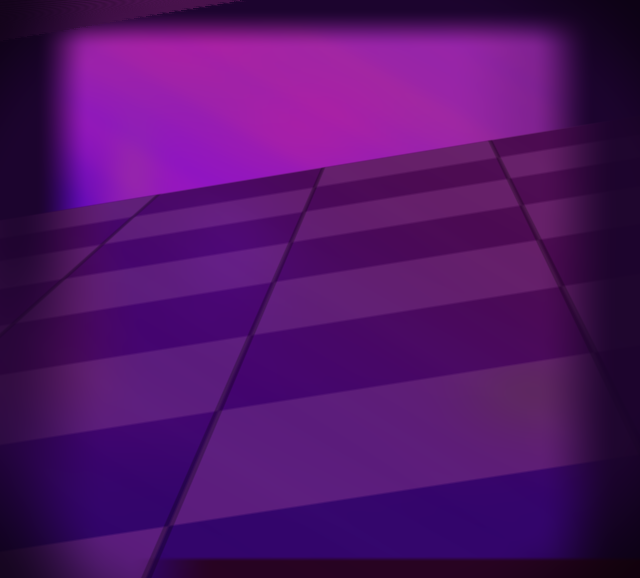
Write a Shadertoy shader that draws this background.

```glsl
// A tilted checkered floor under a glowing magenta wall, framed by a dark blurred vignette.

#define FRAME_COLOR  vec3(0.11, 0.015, 0.18)
#define WALL_LOW     vec3(0.57, 0.08, 0.76)
#define WALL_HIGH    vec3(0.60, 0.15, 0.65)
#define WALL_ROSE    vec3(0.67, 0.12, 0.65)
#define TILE_LIGHT   vec3(0.36, 0.115, 0.49)
#define TILE_DARK    vec3(0.27, 0.02, 0.44)
#define WARM_LIGHT   vec3(0.40, 0.125, 0.41)
#define WARM_DARK    vec3(0.30, 0.045, 0.32)
#define FAR_ROW      7.0
#define GROUT_WIDTH  0.010
#define STREAKS      0.022

// Soft elliptical spot, 1 at its centre.
float glow(vec2 p, vec2 centre, vec2 radius) {
    vec2 d = (p - centre) / radius;
    return exp(-dot(d, d));
}

// Triangle wave, positive in even cells and negative in odd ones.
float cellWave(float x) {
    return 0.25 - abs(fract(x * 0.5 + 0.25) - 0.5);
}

// Layered sines for faint diagonal light streaks.
float streaks(vec2 p) {
    float sum = 0.0, amplitude = 0.5, frequency = 17.0;
    for (int i = 0; i < 4; i++) {
        float bend = 0.7 * sin(p.x * 5.0 + float(i) * 2.1);
        sum += amplitude * sin(dot(p, vec2(0.65, 1.0)) * frequency + bend);
        amplitude *= 0.6;
        frequency *= 1.9;
    }
    return sum;
}

// Canvas position to floor coordinates: x counts columns, y counts rows.
vec2 floorCoords(vec2 p) {
    mat3 floorToCanvas = mat3(0.576, 0.0965, -0.012,
                              0.7943, 1.3073, 1.2475,
                              0.3411, 0.2890, 1.0);
    vec3 q = inverse(floorToCanvas) * vec3(p, 1.0);
    return vec2(q.x, 1.0 + 6.0 * q.y) / vec2(q.z, 1.0) + vec2(0.0, 6.0 * q.y * (1.0 / q.z - 1.0));
}

vec3 wallColor(vec2 p) {
    float rise = smoothstep(0.66, 0.92, p.y + 0.25 * (p.x - 0.3));
    vec3 color = mix(WALL_LOW, WALL_HIGH, rise);
    color = mix(color, WALL_ROSE, 0.8 * glow(p, vec2(0.30, 0.93), vec2(0.16, 0.08)));
    color = mix(color, WALL_ROSE, 0.8 * glow(p, vec2(0.49, 0.79), vec2(0.14, 0.10)));
    color = mix(color, vec3(0.34, 0.03, 0.70), glow(p, vec2(0.07, 0.65), vec2(0.10, 0.09)));
    color = mix(color, vec3(0.58, 0.16, 0.66), 0.7 * glow(p, vec2(0.21, 0.70), vec2(0.04, 0.10)));
    color = mix(color, vec3(0.48, 0.13, 0.54), 0.8 * smoothstep(0.70, 0.86, p.x));
    return color + STREAKS * streaks(p) * vec3(1.0, 0.4, -0.7);
}

vec3 floorColor(vec2 p, vec2 tile, vec2 pixel) {
    // Smoothed checker parity
    vec2 side = clamp(vec2(cellWave(tile.x), cellWave(tile.y)) * 2.0 / pixel, -1.0, 1.0);
    float parity = 0.5 + 0.5 * side.x * side.y;

    // Warm light toward the far and right sides, blue near the viewer
    float warm = smoothstep(0.40, 0.95, 0.55 * p.x + 0.75 * p.y);
    warm = max(warm, 0.8 * smoothstep(0.72, 0.92, p.x) * smoothstep(0.22, 0.40, p.y));
    warm = max(warm, 0.7 * smoothstep(0.24, 0.08, p.x) * smoothstep(0.22, 0.36, p.y));
    vec3 light = mix(TILE_LIGHT, WARM_LIGHT, warm);
    vec3 dark = mix(TILE_DARK, WARM_DARK, warm);
    dark = mix(vec3(0.20, 0.02, 0.42), dark, smoothstep(0.08, 0.36, p.y));
    vec3 color = mix(dark, light, parity);

    // Olive patch on the right, violet haze over the middle
    color = mix(color, vec3(0.35, 0.17, 0.33), 0.6 * parity * glow(p, vec2(0.83, 0.32), vec2(0.10, 0.07)));
    color += vec3(0.02, 0.0, 0.06) * glow(p, vec2(0.36, 0.57), vec2(0.09, 0.12));

    // Dark seams between the columns
    float seam = abs(tile.x - floor(tile.x + 0.5));
    float seamMask = 1.0 - smoothstep(GROUT_WIDTH - 0.5 * pixel.x, GROUT_WIDTH + pixel.x, seam);
    color *= 1.0 - 0.28 * seamMask;
    return color + 0.006 * streaks(p);
}

void mainImage(out vec4 fragColor, in vec2 fragCoord) {
    vec2 p = fragCoord / iResolution.xy;
    vec2 tile = floorCoords(p);
    vec2 pixel = max(fwidth(tile), vec2(1e-4));

    // Wall glow fades into the frame on three sides
    float wallMask = smoothstep(0.055, 0.14, p.x) * (1.0 - smoothstep(0.83, 0.93, p.x));
    wallMask *= 1.0 - smoothstep(0.915, 0.985, p.y);
    vec3 wall = mix(FRAME_COLOR, wallColor(p), wallMask);

    // Floor keeps a faint trace of its tiles in the left margin
    float floorMask = mix(0.35, 1.0, smoothstep(0.0, 0.17, p.x));
    floorMask *= 1.0 - 0.92 * smoothstep(0.84, 0.965, p.x);
    floorMask *= 1.0 - 0.7 * glow(p, vec2(0.03, 0.62), vec2(0.06, 0.16));
    vec3 ground = mix(FRAME_COLOR * 0.9, floorColor(p, tile, pixel), floorMask);

    float beyond = smoothstep(-pixel.y, pixel.y, tile.y - FAR_ROW);
    vec3 color = mix(ground, wall, beyond);

    // Brown strip along the bottom edge
    float strip = (1.0 - smoothstep(0.028, 0.038, p.y)) * smoothstep(0.20, 0.34, p.x);
    color = mix(color, vec3(0.15, 0.012, 0.10), 0.9 * strip);

    // Darkened corners
    vec2 edge = abs(p - 0.5) * 2.0;
    color *= 1.0 - 0.55 * smoothstep(1.05, 1.42, length(edge));
    fragColor = vec4(clamp(color, 0.0, 1.0), 1.0);
}
```
